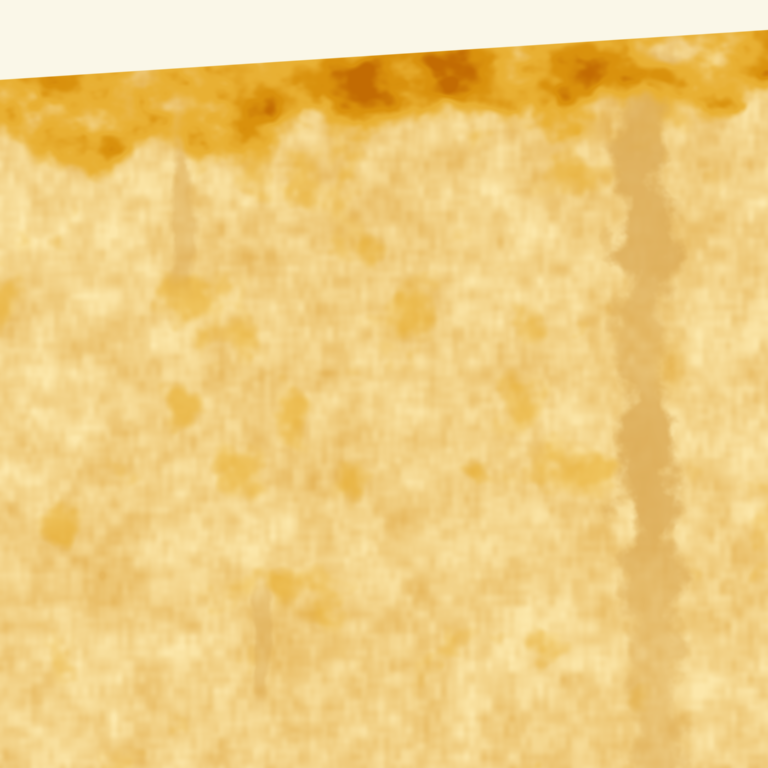
Write a Shadertoy shader that draws this texture.

```glsl
// Aged parchment below a slanted cream margin: mottled straw-coloured paper,
// a scorched amber band along the cut edge and a faint brown vertical stain.
// Layers of value noise choose the tones; soft masks place band and stains.

const vec3 MARGIN = vec3(0.98, 0.97, 0.91);
const vec3 STRAW  = vec3(0.98, 0.89, 0.64);
const vec3 TAN    = vec3(0.91, 0.735, 0.39);
const vec3 AMBER  = vec3(0.91, 0.69, 0.20);
const vec3 OCHRE  = vec3(0.85, 0.57, 0.05);
const vec3 BURNT  = vec3(0.76, 0.42, 0.01);
const vec3 STAIN  = vec3(0.86, 0.67, 0.34);

float hash(vec2 p) {
    vec3 q = fract(vec3(p.xyx) * 0.1031);
    q += dot(q, q.yzx + 33.33);
    return fract((q.x + q.y) * q.z);
}

float noise(vec2 p) {
    vec2 cell = floor(p), f = fract(p);
    vec2 w = f * f * (3.0 - 2.0 * f);
    float low = mix(hash(cell), hash(cell + vec2(1, 0)), w.x);
    float high = mix(hash(cell + vec2(0, 1)), hash(cell + vec2(1, 1)), w.x);
    return mix(low, high, w.y);
}

float fbm(vec2 p) {
    float sum = 0.0, weight = 0.5;
    for (int i = 0; i < 4; i++) {
        sum += weight * noise(p);
        p = mat2(1.6, 1.2, -1.2, 1.6) * p + 17.3;
        weight *= 0.5;
    }
    return sum / 0.9375;
}

// Noise centred on zero
float grain(vec2 p) { return noise(p) - 0.5; }

// Soft round spot: 1 at its centre, fading to 0
float blot(vec2 uv, vec2 centre, vec2 size) {
    vec2 d = (uv - centre) / size;
    return exp(-dot(d, d));
}

// Upright streak with ragged sides between two heights
float streak(vec2 uv, float x, float halfWidth, float bottom, float top) {
    float sway = (fbm(vec2(x * 40.0, uv.y * 9.0)) - 0.5) * halfWidth;
    float ragged = (fbm(uv * 28.0 + x * 9.0) - 0.5) * halfWidth * 1.8;
    float side = abs(uv.x - x - sway) + ragged;
    float across = 1.0 - smoothstep(halfWidth * 0.5, halfWidth * 1.25, side);
    float along = smoothstep(bottom - 0.03, bottom + 0.03, uv.y)
                * (1.0 - smoothstep(top - 0.03, top + 0.03, uv.y));
    return across * along;
}

// Mottled paper from broad clouds down to fine fibres
vec3 paper(vec2 uv) {
    float tone = 0.53
        + 0.40 * grain(uv * 7.0 + 3.1)
        + 0.55 * grain(uv * 22.0 + 8.7)
        + 0.50 * grain(uv * 58.0 + 5.3)
        + 0.32 * grain(uv * vec2(135.0, 60.0))
        + 0.18 * grain(uv * vec2(60.0, 140.0) + 41.0);
    vec3 col = mix(TAN, STRAW, clamp(tone, -0.1, 1.1));
    float fleck = smoothstep(0.60, 0.82, fbm(uv * 13.0 + 60.0));
    return mix(col, AMBER, 0.65 * fleck);
}

// Heat of the scorched band, by depth below the cut edge
float scorch(vec2 uv, float depth) {
    float ragged = (fbm(uv * 15.0 + 21.0) - 0.5) * 0.13;
    float band = 1.0 - smoothstep(0.045, 0.135, depth + ragged);
    float patches = fbm(uv * vec2(15.0, 20.0) + 90.0) - 0.5;
    float heat = 0.62 + 1.35 * patches + 0.22 * grain(uv * 65.0);
    heat += 0.30 * blot(uv, vec2(0.55, 0.885), vec2(0.16, 0.05));
    heat += 0.28 * blot(uv, vec2(0.90, 0.865), vec2(0.09, 0.02));
    heat -= 0.55 * blot(uv, vec2(0.87, 0.925), vec2(0.06, 0.025));
    return clamp(band * heat, 0.0, 1.2);
}

vec3 toast(vec3 base, float heat) {
    vec3 col = mix(base, AMBER, smoothstep(0.05, 0.48, heat));
    col = mix(col, OCHRE, smoothstep(0.48, 0.80, heat));
    return mix(col, BURNT, smoothstep(0.82, 1.12, heat));
}

void mainImage(out vec4 fragColor, in vec2 fragCoord) {
    vec2 uv = fragCoord / iResolution.xy;
    float edge = 0.896 + 0.065 * uv.x;
    float depth = edge - uv.y;

    vec3 col = paper(uv);

    // Vertical stains
    float patchy = 0.45 + 0.6 * noise(uv * vec2(6.0, 9.0) + 12.0);
    float lean = uv.x - 0.025 * (1.0 - uv.y);
    float main = streak(vec2(lean, uv.y), 0.832, 0.036, -0.1, 0.93);
    float faint = streak(uv, 0.235, 0.015, 0.63, 0.82)
                + streak(uv, 0.34, 0.010, 0.09, 0.24);
    col = mix(col, STAIN, main * patchy * 0.85 + faint * 0.45);
    float spot = blot(uv, vec2(0.875, 0.52), vec2(0.018, 0.03));
    col = mix(col, OCHRE, 0.4 * spot);

    // Scorched band, then the clean cut
    col = toast(col, scorch(uv, depth));
    float pixel = 1.0 / iResolution.y;
    col = mix(MARGIN, col, smoothstep(-pixel, pixel, depth));
    fragColor = vec4(col, 1.0);
}
```
